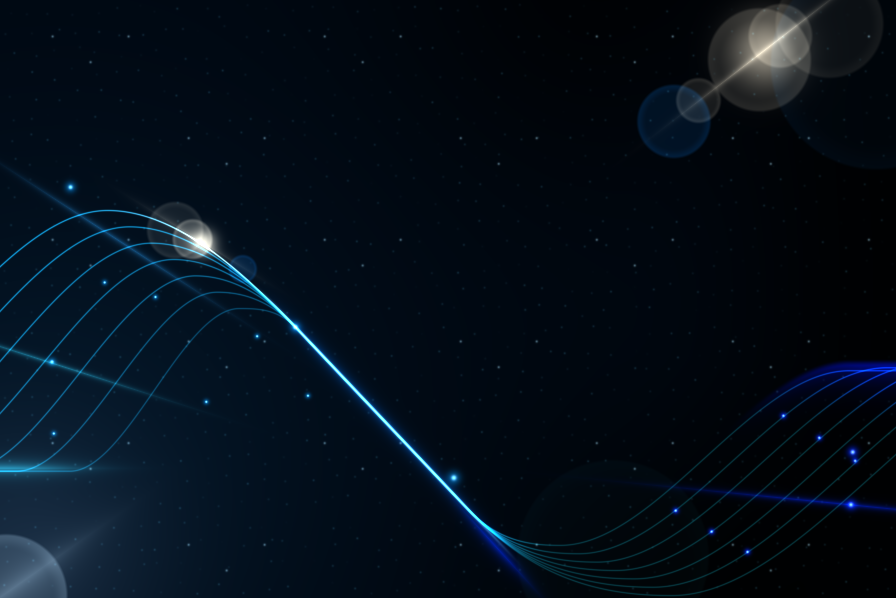
Reproduce this background procedurally as a Shadertoy shader.

```glsl
// Deep navy space with a ribbon of strands that pinch into one bright line and
// fan out again, under lens flares, glints and faint stars. Strands are chained
// Hermite curves; lights are additive distance falloffs.

float hash(vec2 p) {
    return fract(sin(dot(p, vec2(127.1, 311.7))) * 43758.5453);
}

// Cubic from a to b with end slopes ma and mb
float bend(float x, vec2 a, vec2 b, float ma, float mb) {
    float w = b.x - a.x, t = clamp((x - a.x) / w, 0., 1.), u = 1. - t;
    return a.y * u * u * (1. + 2. * t) + b.y * t * t * (3. - 2. * t)
         + w * t * u * (ma * u - mb * t);
}

// Height of a strand; s runs from the outer (0) to the inner (1) strand
float strand(float x, float s) {
    vec2 peak = mix(vec2(.18, .648), vec2(.4, .484), s);
    vec2 pinchA = vec2(.498, .449), pinchB = vec2(.781, .15);
    vec2 trough = mix(vec2(.937, .088), vec2(1.123, .004), s);
    if (x < peak.x) return bend(x, vec2(mix(-.42, .117, s), .212), peak, 0., 0.);
    if (x < pinchA.x) return bend(x, peak, pinchA, 0., -1.06);
    if (x < pinchB.x) return bend(x, pinchA, pinchB, -1.06, -1.06);
    if (x < trough.x) return bend(x, pinchB, trough, -1.06, 0.);
    return bend(x, trough, mix(vec2(1.42, .38), vec2(1.8, .41), s), 0., 0.);
}

// Thin ray, fading along its slope and across its width
float streak(vec2 p, vec2 c, float slope, float len, float width) {
    vec2 dir = normalize(vec2(1., slope)), q = p - c;
    float along = dot(q, dir) / len, across = dot(q, vec2(-dir.y, dir.x)) / width;
    return exp(-along * along * 2. - abs(across));
}

// Translucent lens disk with a brighter rim
float ghost(vec2 p, vec2 c, float r) {
    float d = length(p - c);
    return (1. - smoothstep(r - .003, r + .003, d)) * (.55 + .45 * smoothstep(.75 * r, r, d));
}

float glow(vec2 p, vec2 c, float r) {
    vec2 q = (p - c) / r;
    return exp(-dot(q, q));
}

// Spark with a white core and coloured halo
vec3 spark(vec2 p, vec2 c, float r, vec3 tint) {
    return tint * glow(p, c, 2.2 * r) + vec3(.6, .8, .9) * glow(p, c, .8 * r);
}

vec3 backdrop(vec2 p) {
    vec3 col = vec3(0., .028, .065);
    col *= 1. - .85 * smoothstep(1.05, 1.48, p.x + .35 * max(.4 - p.y, 0.));
    col *= 1. - .75 * glow(p, vec2(1., 1.05), .36);
    col *= 1. - .7 * glow(p, vec2(1.1, -.05), .35);
    col += vec3(.012, .055, .085) * glow(p, vec2(.1, .25), .5);
    return col + vec3(.08, .09, .11) * glow(p, vec2(.03, .06), .23);
}

// Repeating star lattice over hashed dust
vec3 stars(vec2 p) {
    vec3 col = vec3(0.);
    vec2 tile = vec2(.455, .34);
    for (int i = 0; i < 6; i++) {
        float k = float(i % 3);
        vec2 c = vec2(.088 + .0635 * k, .939 - .043 * mod(k, 2.)) + .5 * tile * float(i / 3);
        vec2 q = (fract((p - c) / tile + .5) - .5) * tile;
        col += vec3(.25, .33, .36) * glow(q, vec2(0.), .0022);
    }
    vec2 cell = floor(p * 28.);
    vec2 c = (cell + .2 + .6 * vec2(hash(cell), hash(cell + 17.))) / 28.;
    return col + vec3(.05, .11, .13) * hash(cell + 5.) * glow(p, c, .002);
}

vec3 ribbon(vec2 p) {
    vec3 col = vec3(0.);
    float width = max(.0014, .6 / iResolution.y), far = smoothstep(1.2, 1.5, p.x);
    for (int i = 0; i < 7; i++) {
        float s = float(i) / 6.;
        float slope = (strand(p.x + .002, s) - strand(p.x - .002, s)) / .004;
        float d = (p.y - strand(p.x, s)) / sqrt(1. + slope * slope) / width;
        vec3 tint = mix(vec3(.05, .5, .68) * (1. - .6 * s), vec3(.02, .18, .2), smoothstep(.75, .95, p.x));
        tint += vec3(0., .02, .45) * far * smoothstep(.28, .38, p.y);
        if (i == 0) tint += vec3(.6, .45, .35) * glow(p.xx, vec2(.36), .17);
        col += tint * exp(-d * d);
    }
    // Pinched line with its halo, then the blue veil under the far crest
    float d = abs(p.y - .449 + 1.057 * (p.x - .498)) / 1.455;
    float span = smoothstep(.42, .54, p.x) * (1. - smoothstep(.72, .88, p.x));
    col += span * (vec3(.5, .75, .9) * exp(-d * d / 6e-6) + vec3(0., .22, .5) * exp(-d / .007));
    float under = strand(p.x, 0.) + .008 - p.y;
    return col + vec3(0., .03, .5) * far * smoothstep(-.012, 0., under) * exp(-max(under, 0.) / .022);
}

vec3 flares(vec2 p) {
    vec3 warm = vec3(.55, .52, .46), teal = vec3(.08, .36, .42), blue = vec3(0., .08, .55), azure = vec3(.01, .1, .19);
    // Upper right flare
    vec3 col = warm * (.9 * glow(p, vec2(1.28, .915), .055) + .7 * streak(p, vec2(1.28, .917), .77, .2, .004));
    col += warm * .24 * (ghost(p, vec2(1.27, .9), .086) + ghost(p, vec2(1.305, .94), .053));
    col += warm * (.15 * ghost(p, vec2(1.387, .96), .09) + .3 * ghost(p, vec2(1.168, .832), .037));
    col += azure * (ghost(p, vec2(1.127, .797), .061) + .3 * ghost(p, vec2(1.465, .893), .176));
    // Flare on the left crest
    col += warm * (1.4 * glow(p, vec2(.34, .594), .02) + .4 * streak(p, vec2(.33, .6), -.62, .13, .006));
    col += warm * (.24 * ghost(p, vec2(.293, .615), .047) + .5 * ghost(p, vec2(.322, .6), .033));
    col += azure * 1.3 * ghost(p, vec2(.406, .55), .023);
    // Lower corner flare and a faint disk in the dark
    col += vec3(.17, .19, .2) * (ghost(p, vec2(.01, .004), .102) + streak(p, vec2(.02, .015), .7, .22, .022));
    col += teal * .06 * ghost(p, vec2(1.025, .07), .16);
    // Long rays
    col += vec3(.07, .25, .38) * streak(p, vec2(.195, .6), -.65, .25, .004);
    col += teal * (streak(p, vec2(.08, .395), -.32, .24, .003) + 1.3 * streak(p, vec2(0., .217), 0., .18, .009));
    return col + blue * (streak(p, vec2(1.4, .158), -.1, .34, .004) + streak(p, vec2(.83, .085), -1.1, .11, .007));
}

vec3 sparks(vec2 p) {
    vec3 cyan = vec3(0., .3, .5), blue = vec3(0., .1, .7);
    vec3 col = spark(p, vec2(.118, .687), .004, cyan) + spark(p, vec2(.759, .201), .005, cyan);
    col += spark(p, vec2(.494, .453), .004, cyan) + spark(p, vec2(.087, .395), .003, cyan);
    col += spark(p, vec2(1.423, .156), .004, blue) + spark(p, vec2(1.426, .244), .004, blue);
    // Glints riding the strands, and loose ones on the left
    for (int i = 0; i < 6; i++) {
        float k = float(i), x = 1.13 + .06 * k;
        col += spark(p, vec2(x, strand(x, fract(.17 + .33 * k))), .0025, blue);
        col += spark(p, vec2(.09 + .085 * k, .26 + .35 * hash(vec2(k, 3.))), .0022, cyan);
    }
    return col;
}

void mainImage(out vec4 fragColor, in vec2 fragCoord) {
    vec2 p = fragCoord / iResolution.y;
    fragColor = vec4(min(backdrop(p) + stars(p) + ribbon(p) + flares(p) + sparks(p), 1.), 1.);
}
```
